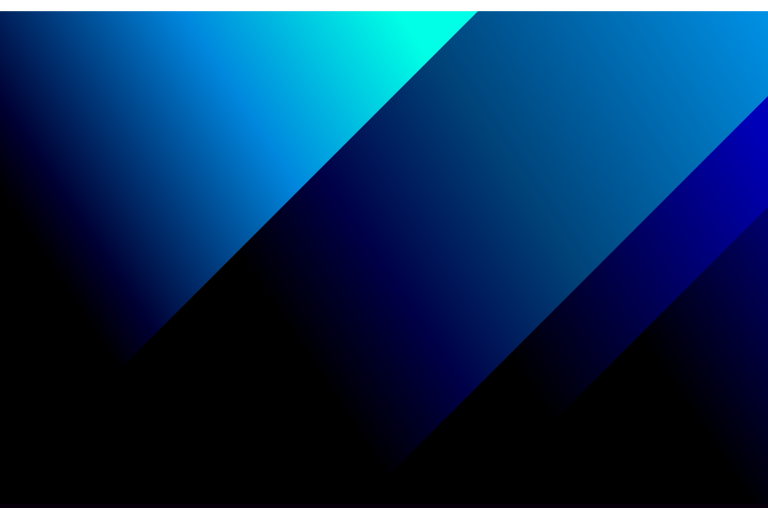
Reproduce this background procedurally as a WebGL 1 fragment shader.

```glsl
precision highp float;

// Overlapping diagonal panels on black, under a thin white strip.
// Every panel is cut by a 45 degree edge and filled with a linear colour ramp;
// all ramps run along one shared direction towards the upper right.

uniform vec2 u_resolution;

const vec3 BLACK = vec3(0.0);
const vec3 WHITE = vec3(1.0);
const vec3 NIGHT = vec3(0.0, 0.0, 0.2);
const vec3 NAVY = vec3(0.0, 0.0, 0.28);
const vec3 STEEL = vec3(0.0, 0.26, 0.47);
const vec3 AZURE = vec3(0.0, 0.53, 0.87);
const vec3 SKY = vec3(0.0, 0.57, 0.90);
const vec3 CYAN = vec3(0.0, 1.0, 0.90);
const vec3 ROYAL = vec3(0.0, 0.0, 0.72);
const vec3 INDIGO = vec3(0.0, 0.0, 0.45);
const vec3 PLUM = vec3(0.03, 0.0, 0.04);

const vec2 RAMP_DIRECTION = vec2(0.834, 0.552);

// Position of t between two stops, limited to 0..1
float between(float start, float end, float t) {
  return clamp((t - start) / (end - start), 0.0, 1.0);
}

// Four colour ramp; the stops hold the position of each colour
vec3 ramp(vec4 stops, vec3 a, vec3 b, vec3 c, vec3 d, float t) {
  vec3 color = mix(a, b, between(stops.x, stops.y, t));
  color = mix(color, c, between(stops.y, stops.z, t));
  return mix(color, d, between(stops.z, stops.w, t));
}

// Antialiased coverage of the positive side of a signed distance
float cover(float dist, float pixel) {
  return clamp(dist / pixel + 0.5, 0.0, 1.0);
}

// Coverage right of the rising diagonal x - y = offset
float rightOf(vec2 p, float offset, float pixel) {
  return cover((p.x - p.y - offset) * 0.70711, pixel);
}

void main() {
  float pixel = 1.0 / u_resolution.y;
  vec2 p = gl_FragCoord.xy * pixel;
  float t = dot(p, RAMP_DIRECTION);

  // Panel fills, from left to right
  vec3 cyanPanel = ramp(vec4(0.345, 0.444, 0.837, 1.192),
                        BLACK, NIGHT, AZURE, CYAN, t);
  vec3 steelPanel = ramp(vec4(0.664, 0.891, 1.202, 1.80),
                         BLACK, NAVY, STEEL, SKY, t);
  vec3 royalPanel = ROYAL * between(0.999, 1.654, t);
  vec3 indigoPanel = INDIGO * between(1.237, 1.587, t);

  // Each panel covers the one before it
  vec3 color = cyanPanel;
  color = mix(color, steelPanel, rightOf(p, -0.037, pixel));
  color = mix(color, royalPanel, rightOf(p, 0.701, pixel));
  color = mix(color, indigoPanel, rightOf(p, 0.919, pixel));

  // Faint bottom line and white top strip
  color = mix(color, PLUM, cover(0.008 - p.y, pixel));
  color = mix(color, WHITE, cover(p.y - 0.978, pixel));

  gl_FragColor = vec4(color, 1.0);
}
```
